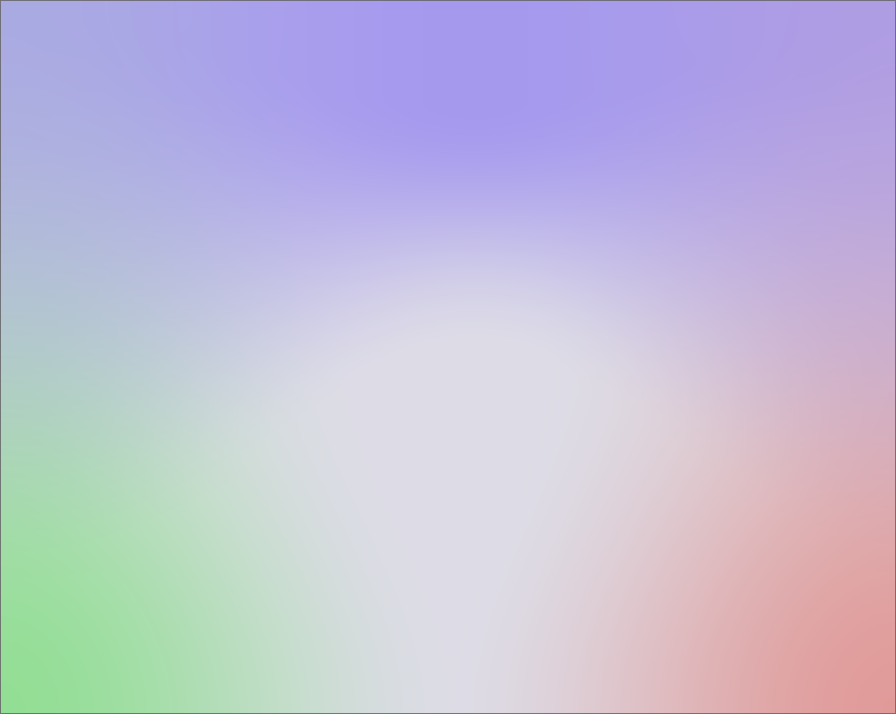
This background is drawn by a Shadertoy shader. Its source:

```glsl
// Soft pastel backdrop: a violet glow above, green and rose corners below,
// and a pale round centre. Each glow is a weight over the canvas; the pale
// tone takes what remains, and a hairline frame closes the edge.

#define VIOLET vec3(0.647, 0.600, 0.933)
#define GREEN  vec3(0.576, 0.871, 0.584)
#define ROSE   vec3(0.880, 0.592, 0.582)
#define PALE   vec3(0.867, 0.863, 0.902)
#define FRAME  vec3(0.400, 0.400, 0.410)
#define GLOW_X 0.53
#define CORNER_HEIGHT 0.46
#define CORNER_FLOOR 0.11
#define ROSE_STRENGTH 0.94
#define FRAME_WIDTH 0.0012

// Violet falls steeply in the middle, and long and faint at the sides.
float violetWeight(vec2 uv) {
    float side = smoothstep(0.0, 0.52, abs(uv.x - GLOW_X));
    float low = mix(0.50, 0.15, side);
    float high = mix(0.85, 1.00, side);
    float strength = mix(1.0, mix(0.75, 0.82, uv.x), side);
    return strength * smoothstep(low, high, uv.y);
}

// Corner glow: fades inward from its side edge and upward from the base.
// Its reach shrinks with height, which rounds the pale centre.
float cornerWeight(float inward, float y, float baseReach, float topReach) {
    float reach = mix(baseReach, topReach, smoothstep(0.0, 0.50, y));
    float rise = y / CORNER_HEIGHT;
    float fade = mix(CORNER_FLOOR, 1.0, exp(-rise * rise));
    return fade * (1.0 - smoothstep(0.0, reach, inward));
}

void mainImage(out vec4 fragColor, in vec2 fragCoord) {
    vec2 uv = fragCoord / iResolution.xy;

    // Weight of each glow
    float violet = violetWeight(uv);
    float green = cornerWeight(uv.x, uv.y, 0.53, 0.41);
    float rose = ROSE_STRENGTH * cornerWeight(1.0 - uv.x, uv.y, 0.52, 0.41);
    float pale = max(0.0, 1.0 - violet - green - rose);

    // Normalised blend
    vec3 color = VIOLET * violet + GREEN * green + ROSE * rose + PALE * pale;
    color /= violet + green + rose + pale;

    // Hairline frame, measured in canvas heights
    vec2 margin = min(fragCoord, iResolution.xy - fragCoord) / iResolution.y;
    float edge = min(margin.x, margin.y);
    float frame = clamp((FRAME_WIDTH - edge) * iResolution.y + 0.5, 0.0, 1.0);
    color = mix(color, FRAME, frame);

    fragColor = vec4(color, 1.0);
}
```
